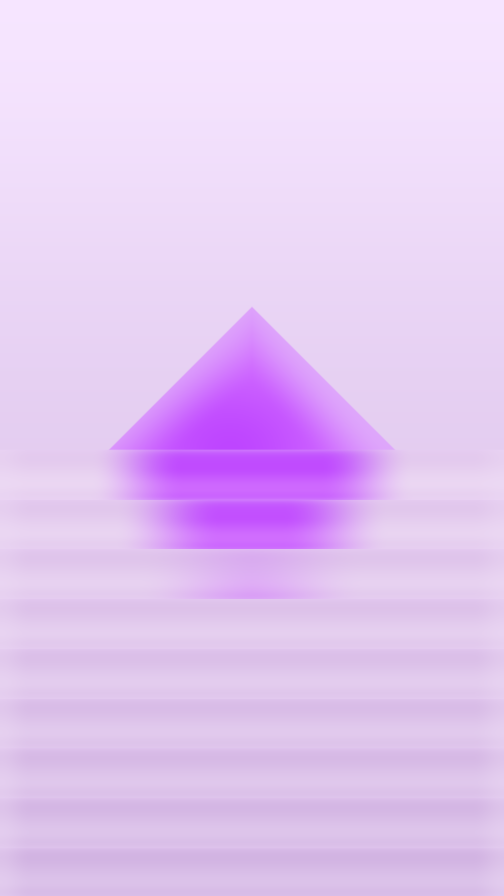
This background is drawn by a Shadertoy shader. Its source:

```glsl
// A violet pyramid on a pale lilac horizon, above water cut into glassy strips.
// The sky is a gradient, the pyramid a distance function, and the water repeats
// one strip profile with fract, each strip holding a blurred, narrower reflection.

const float HORIZON = 0.498;
const float STRIPS = 18.0; // strips per canvas height
const vec3 VIOLET = vec3(0.745, 0.27, 1.0);
const vec3 ORCHID = vec3(0.82, 0.43, 1.0);
const vec3 MIST = vec3(0.88, 0.69, 0.98);

vec3 skyColor(float y) {
    return mix(vec3(0.89, 0.80, 0.94), vec3(0.965, 0.90, 1.0), smoothstep(0.42, 1.04, y));
}

// Deep at the lower left of centre, pale towards the slopes and the apex.
vec3 pyramidColor(vec2 p, float inside) {
    float glow = smoothstep(0.0, 0.075, inside + 0.012 - 0.09 * p.x);
    float deep = 1.0 - smoothstep(0.0, 0.13, length((p - vec2(-0.025, HORIZON)) * vec2(0.8, 1.0)));
    vec3 body = mix(ORCHID, VIOLET, deep);
    return mix(MIST, body, 0.15 + 0.85 * glow);
}

// Soft-sided reflection inside one strip; t runs from its top (0) to its bottom (1).
vec3 addReflection(vec3 water, float x, float strip, float t) {
    float halfWidth = 0.128 - 0.034 * strip;
    float blur = 0.052 + 0.008 * strip;
    float cover = 1.0 - smoothstep(halfWidth - blur, halfWidth + blur, abs(x));
    float fade = strip < 2.0 ? 0.96 : 0.22 + 0.24 * smoothstep(0.3, 1.0, t);
    float present = 1.0 - step(2.5, strip);
    float pale = smoothstep(0.35, 0.75, t) * (1.0 - 0.6 * smoothstep(0.8, 1.0, t));
    vec3 tint = mix(VIOLET, ORCHID, 0.75 * pale + 0.12 * strip);
    return mix(water, tint, cover * fade * present);
}

vec3 waterColor(vec2 p, float halfCanvas) {
    float row = max(HORIZON - p.y, 0.0) * STRIPS;
    float strip = floor(row);
    float t = fract(row);
    float depth = strip / 8.0;

    // Dark top, bright belly, faint shade before the next seam.
    vec3 dark = mix(vec3(0.89, 0.79, 0.93), vec3(0.82, 0.70, 0.885), depth);
    vec3 light = mix(vec3(0.92, 0.84, 0.95), vec3(0.86, 0.76, 0.915), depth);
    float belly = smoothstep(0.15, 0.68, t) * (1.0 - 0.45 * smoothstep(0.7, 0.9, t));
    vec3 color = addReflection(mix(dark, light, belly), p.x, strip, t);

    // Bright seams between strips and a pale rim along the canvas sides.
    float seam = exp(-t * 14.0) + 0.7 * exp(-(1.0 - t) * 18.0) * step(0.5, t);
    color = mix(color, vec3(0.92, 0.82, 0.97), 0.38 * min(seam, 1.0));
    float rim = 1.0 - smoothstep(0.0, 0.035, halfCanvas - abs(p.x));
    return mix(color, vec3(0.93, 0.86, 0.96), 0.35 * rim);
}

void mainImage(out vec4 fragColor, in vec2 fragCoord) {
    vec2 p = vec2(fragCoord.x - 0.5 * iResolution.x, fragCoord.y) / iResolution.y;
    float pixel = 1.0 / iResolution.y;

    // Pyramid with slopes at 45 degrees.
    float inside = (0.6576 - p.y - abs(p.x)) * 0.7071;
    vec3 color = mix(skyColor(p.y), pyramidColor(p, inside),
                     smoothstep(-pixel, pixel, inside));

    float below = smoothstep(-pixel, pixel, HORIZON - p.y);
    color = mix(color, waterColor(p, 0.5 * iResolution.x / iResolution.y), below);
    fragColor = vec4(color, 1.0);
}
```
